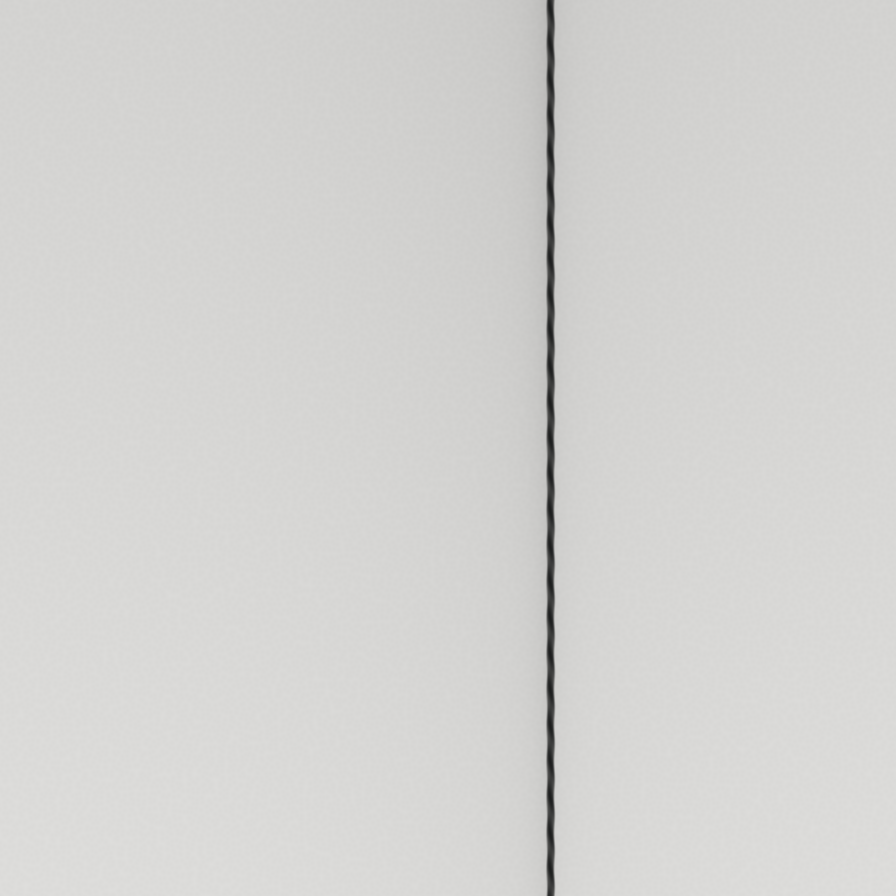
A WebGL 2 fragment shader for this background:

```glsl
#version 300 es
precision highp float;
// A thin twisted dark cord hanging before a softly lit pale plaster wall.

#define CORD_X 0.6146
#define CORD_RADIUS 0.0040
#define CORD_SOFTNESS 0.0016
#define TWIST_PITCH 0.0400
#define TWIST_SLANT 75.0
#define GRAIN_CELLS 170.0
#define GRAIN_STRENGTH 0.014
#define WALL_TINT vec3(1.0, 0.998, 0.989)
#define CORD_DARK vec3(0.11, 0.115, 0.115)
#define CORD_LIGHT vec3(0.34, 0.34, 0.335)

uniform vec2 u_resolution;
out vec4 fragColor;

const float TAU = 6.2831853;

vec2 hash2(vec2 p) {
    vec3 q = fract(p.xyx * vec3(0.1031, 0.1030, 0.0973));
    q += dot(q, q.yzx + 33.33);
    return fract((q.xx + q.yz) * q.zy);
}

// Distance to the nearest scattered point
float cellular(vec2 p) {
    vec2 cell = floor(p);
    vec2 local = fract(p);
    float nearest = 2.0;
    for (int j = -1; j <= 1; j++) {
        for (int i = -1; i <= 1; i++) {
            vec2 offset = vec2(i, j);
            nearest = min(nearest, length(offset + hash2(cell + offset) - local));
        }
    }
    return nearest;
}

// Wall light: brighter below, shaded toward the cord on each side
vec3 wall(vec2 uv) {
    float side = uv.x - CORD_X;
    float dist = abs(side);
    float isRight = smoothstep(-0.004, 0.004, side);
    float light = 0.867 - 0.036 * uv.y;
    float wide = mix(0.043, 0.026, isRight) * exp(-dist / 0.20);
    float narrow = mix(0.066, 0.036, isRight) * exp(-dist / 0.017);
    light -= (wide + narrow) * mix(0.75, 1.1, uv.y);
    float grain = cellular(uv * GRAIN_CELLS) - 0.48;
    return (light + GRAIN_STRENGTH * grain) * WALL_TINT;
}

// Twisted strands: slanted light bands across a rounded profile
vec3 cordColor(float across, float y) {
    float twist = 0.5 + 0.5 * sin(TAU * y / TWIST_PITCH + across * TWIST_SLANT * TAU);
    float rim = smoothstep(0.1, 1.0, abs(across) / CORD_RADIUS);
    return mix(CORD_DARK, CORD_LIGHT, 0.55 * twist + 0.4 * rim);
}

void main() {
    vec2 uv = gl_FragCoord.xy / u_resolution;
    float sway = 0.0004 * sin(TAU * uv.y / TWIST_PITCH);
    float across = uv.x - CORD_X - sway;
    float soft = max(CORD_SOFTNESS, 0.75 / u_resolution.x);
    float cover = 1.0 - smoothstep(-soft, soft, abs(across) - CORD_RADIUS);
    vec3 color = mix(wall(uv), cordColor(across, uv.y), cover);
    fragColor = vec4(color, 1.0);
}
```
